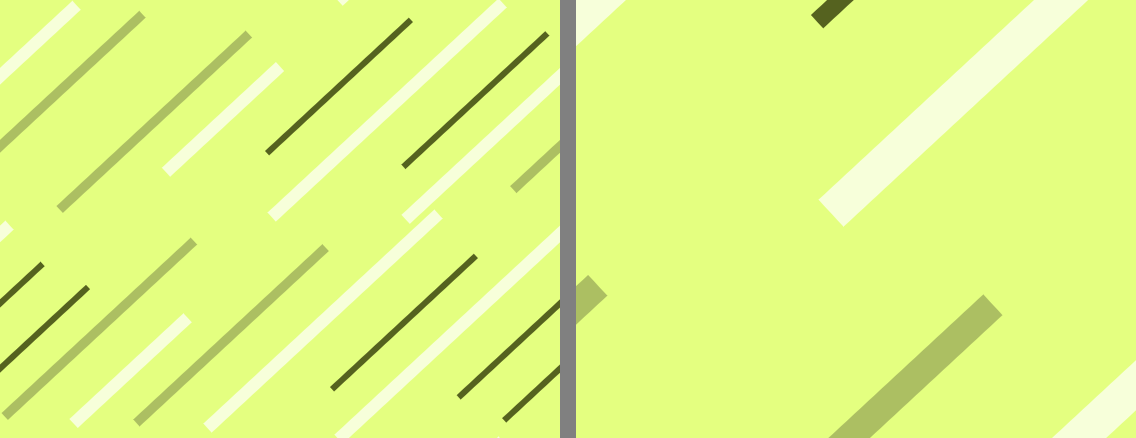
Left, the full canvas; right, a detail of the centre.
A Shadertoy shader for this pattern:

```glsl
// Parallel diagonal bars in four kinds, strewn over a flat lime ground.
// Two rows of slots hold one bar each; a bar slides and shifts inside its slot
// by a hash, and distances wrap around the canvas so that the result tiles.

const vec3 GROUND = vec3(0.895, 1.0, 0.502);
const vec3 CREAM  = vec3(0.97, 1.0, 0.855);
const vec3 OLIVE  = vec3(0.675, 0.75, 0.385);
const vec3 DARK   = vec3(0.335, 0.385, 0.12);

// Length and width of each kind, in canvas heights
const vec2 DARK_SIZE  = vec2(0.448, 0.0138);
const vec2 OLIVE_SIZE = vec2(0.589, 0.0215);
const vec2 LONG_SIZE  = vec2(0.719, 0.0280);
const vec2 SHORT_SIZE = vec2(0.355, 0.0280);

const vec2 DIRECTION = vec2(0.7334, 0.6798); // unit vector along the bars
const int COLUMNS = 8;
const int ROWS = 2;
const int STRIDE = 7;            // odd step that shuffles the kinds
const float SLIDE = 0.85;        // share of the free room used along the bar
const float SIDE_SHIFT = 0.36;   // share of the free room used sideways
const float MIN_ROOM = 0.04;     // least room to slide, for the longest bars
const uint SEED = 11u;

// Integer hash, giving a value from 0 to 1
float hash(uint n) {
    n = n * 747796405u + 2891336453u;
    n = ((n >> ((n >> 28u) + 4u)) ^ n) * 277803737u;
    n = (n >> 22u) ^ n;
    return float(n >> 8u) / 16777216.0;
}

// Signed distance to a bar lying along DIRECTION
float barDistance(vec2 p, vec2 size) {
    vec2 local = vec2(dot(p, DIRECTION), dot(p, vec2(-DIRECTION.y, DIRECTION.x)));
    vec2 q = abs(local) - 0.5 * size;
    return length(max(q, 0.0)) + min(max(q.x, q.y), 0.0);
}

// Size and colour of the bar in a slot: 5 dark, 4 olive, 4 long, 2 short, 1 empty
bool pickBar(int slot, out vec2 size, out vec3 color) {
    int rank = slot * STRIDE % (COLUMNS * ROWS);
    size  = rank < 5 ? DARK_SIZE : rank < 9 ? OLIVE_SIZE : rank < 13 ? LONG_SIZE : SHORT_SIZE;
    color = rank < 5 ? DARK : rank < 9 ? OLIVE : CREAM;
    return rank < 15;
}

// Centre of the bar: slot centre, slid along the bar and shifted sideways
vec2 barCentre(int slot, float barLength, vec2 tile) {
    vec2 cell = vec2(slot % COLUMNS, slot / COLUMNS) + 0.5;
    vec2 centre = cell * tile / vec2(COLUMNS, ROWS);
    float room = max(tile.y / float(ROWS) - barLength * DIRECTION.y, MIN_ROOM);
    uint key = uint(slot) * 2u + SEED * 64u;
    float slide = (hash(key) - 0.5) * SLIDE * room;
    float side = (hash(key + 1u) - 0.5) * SIDE_SHIFT * room;
    return centre + DIRECTION / DIRECTION.y * slide + vec2(side, 0.0);
}

void mainImage(out vec4 fragColor, in vec2 fragCoord) {
    vec2 tile = vec2(iResolution.x / iResolution.y, 1.0);
    vec2 p = fragCoord / iResolution.y;
    float pixel = 1.0 / iResolution.y;
    vec3 color = GROUND;

    for (int slot = 0; slot < COLUMNS * ROWS; slot++) {
        vec2 size;
        vec3 barColor;
        if (!pickBar(slot, size, barColor)) continue;

        // Nearest wrapped copy of the bar
        vec2 offset = p - barCentre(slot, size.x, tile);
        offset -= tile * round(offset / tile);

        float coverage = clamp(0.5 - barDistance(offset, size) / pixel, 0.0, 1.0);
        color = mix(color, barColor, coverage);
    }
    fragColor = vec4(color, 1.0);
}
```
